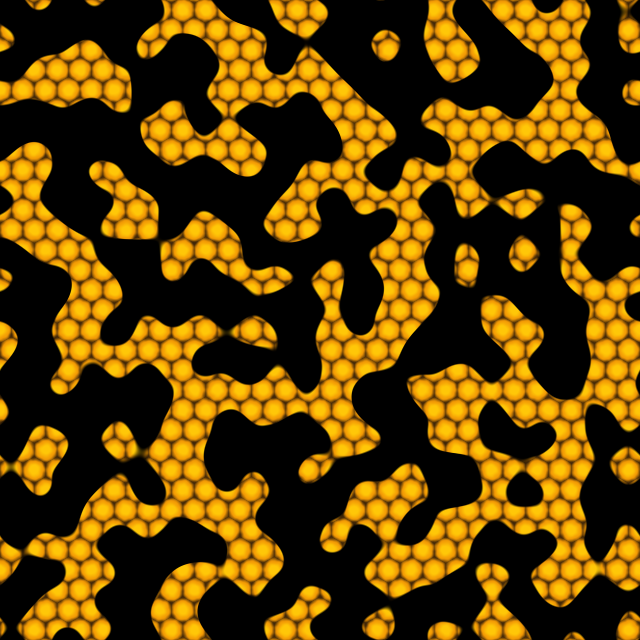
Reproduce this pattern procedurally as a WebGL 2 fragment shader.

```glsl
#version 300 es
precision highp float;
// Tiling amber honeycomb seen through irregular smooth islands on black.

uniform vec2 u_resolution;
out vec4 fragColor;

// Integer hash of a lattice point, turned into a unit gradient.
vec2 latticeGradient(vec2 cell, float period) {
    uvec2 h = uvec2(mod(cell, period)) + uvec2(uint(period) * 17u, 5u);
    h = h * 1664525u + 1013904223u;
    h.x += h.y * 1664525u;
    h.y += h.x * 1664525u;
    h ^= h >> 16u;
    h.x += h.y * 1664525u;
    h.y += h.x * 1664525u;
    h ^= h >> 16u;
    return normalize(vec2(h & 65535u) / 32767.5 - 1.0);
}

float cornerValue(vec2 cell, vec2 local, vec2 corner, float period) {
    return dot(latticeGradient(cell + corner, period), local - corner);
}

// Gradient noise that wraps after a whole number of cells.
float tilingNoise(vec2 uv, float period) {
    vec2 p = uv * period;
    vec2 cell = floor(p);
    vec2 f = p - cell;
    vec2 w = f * f * f * (f * (f * 6.0 - 15.0) + 10.0);
    float low = mix(cornerValue(cell, f, vec2(0, 0), period),
                    cornerValue(cell, f, vec2(1, 0), period), w.x);
    float high = mix(cornerValue(cell, f, vec2(0, 1), period),
                     cornerValue(cell, f, vec2(1, 1), period), w.x);
    return mix(low, high, w.y);
}

// Distance to the nearest centre of two interleaved grids, in cell widths.
float honeycombRadius(vec2 uv) {
    vec2 p = uv * vec2(28.0, 16.0) + vec2(0.0, 0.25);
    vec2 aspect = vec2(1.0, 1.75);
    vec2 a = (fract(p) - 0.5) * aspect;
    vec2 b = (fract(p + 0.5) - 0.5) * aspect;
    return min(length(a), length(b));
}

void main() {
    vec2 uv = gl_FragCoord.xy / u_resolution;

    // Honeycomb: brown seams, amber flanks and yellow centres.
    float radius = honeycombRadius(uv) + 0.06 * tilingNoise(uv, 112.0);
    vec3 brown = vec3(0.25, 0.15, 0.03);
    vec3 amber = vec3(0.95, 0.60, 0.02);
    vec3 yellow = vec3(1.00, 0.78, 0.03);
    vec3 color = mix(brown, amber, 1.0 - smoothstep(0.37, 0.58, radius));
    color = mix(color, yellow, 1.0 - smoothstep(0.15, 0.42, radius));

    // Islands: soft-edged threshold of the large noise.
    float island = smoothstep(0.005, 0.05, tilingNoise(uv, 12.0));
    fragColor = vec4(color * island, 1.0);
}
```
